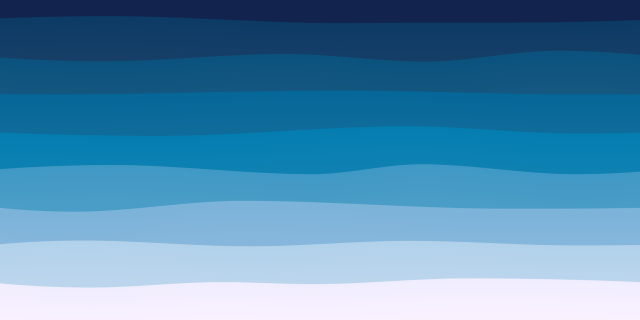
A Shadertoy shader for this background:

```glsl
// Nine stacked bands of gentle waves, from deep navy down to pale lavender.

// Smooth curve through four turning points, with parabolic tails to both sides.
// "at" holds their positions across the canvas, "height" and "ends" the offsets.
float swell(float x, vec4 at, vec4 height, vec2 ends) {
    float y = height.x;
    y += (height.y - height.x) * smoothstep(at.x, at.y, x);
    y += (height.z - height.y) * smoothstep(at.y, at.z, x);
    y += (height.w - height.z) * smoothstep(at.z, at.w, x);
    float left = max(at.x - x, 0.0) / at.x;
    float right = max(x - at.w, 0.0) / (1.0 - at.w);
    return y + (ends.x - height.x) * left * left
             + (ends.y - height.w) * right * right;
}

// Paints everything below a crest; offsets are thousandths of the canvas height.
void wave(inout vec3 color, vec2 uv, float index, vec3 tint,
          vec4 at, vec4 height, vec2 ends) {
    float level = 0.9375 - 0.1172 * index;
    float depth = level + 0.001 * swell(uv.x, at, height, ends) - uv.y;
    float edge = 0.7 / iResolution.y;
    vec3 shade = tint + vec3(0.04, 0.015, 0.01) * clamp(depth / 0.117, 0.0, 1.0);
    color = mix(color, shade, smoothstep(-edge, edge, depth));
}

void mainImage(out vec4 fragColor, in vec2 fragCoord) {
    vec2 uv = fragCoord / iResolution.xy;
    vec3 color = vec3(0.07, 0.14, 0.305);

    // Dark upper waves
    wave(color, uv, 0.0, vec3(0.045, 0.23, 0.395), vec4(0.17, 0.53, 0.65, 0.78),
         vec4(12.0, -9.6, -8.3, -8.3), vec2(5.0, 0.0));
    wave(color, uv, 1.0, vec3(0.04, 0.325, 0.495), vec4(0.163, 0.445, 0.665, 0.87),
         vec4(-11.7, 10.9, -13.0, 21.0), vec2(0.0, 8.0));

    // Saturated middle waves
    wave(color, uv, 2.0, vec3(0.02, 0.405, 0.595), vec4(0.09, 0.53, 0.9, 0.95),
         vec4(2.0, 14.0, 2.0, 2.0), vec2(2.6, 2.0));
    wave(color, uv, 3.0, vec3(0.015, 0.49, 0.69), vec4(0.25, 0.635, 0.9, 0.92),
         vec4(-10.4, 19.5, -3.0, -3.0), vec2(0.0, -0.5));
    wave(color, uv, 4.0, vec3(0.25, 0.6, 0.77), vec4(0.176, 0.488, 0.658, 0.898),
         vec4(15.6, -13.0, 18.0, -13.0), vec2(2.6, -5.0));

    // Pale lower waves
    wave(color, uv, 5.0, vec3(0.485, 0.7, 0.85), vec4(0.117, 0.378, 0.79, 0.86),
         vec4(-13.0, 21.0, -3.5, -3.5), vec2(-1.0, -1.0));
    wave(color, uv, 6.0, vec3(0.695, 0.82, 0.92), vec4(0.13, 0.39, 0.64, 0.9),
         vec4(14.0, -4.0, 13.0, -1.3), vec2(2.6, 0.0));
    wave(color, uv, 7.0, vec3(0.94, 0.93, 0.995), vec4(0.143, 0.345, 0.49, 0.73),
         vec4(-15.6, 1.3, -5.0, 13.0), vec2(-2.6, 1.3));

    fragColor = vec4(color, 1.0);
}
```
